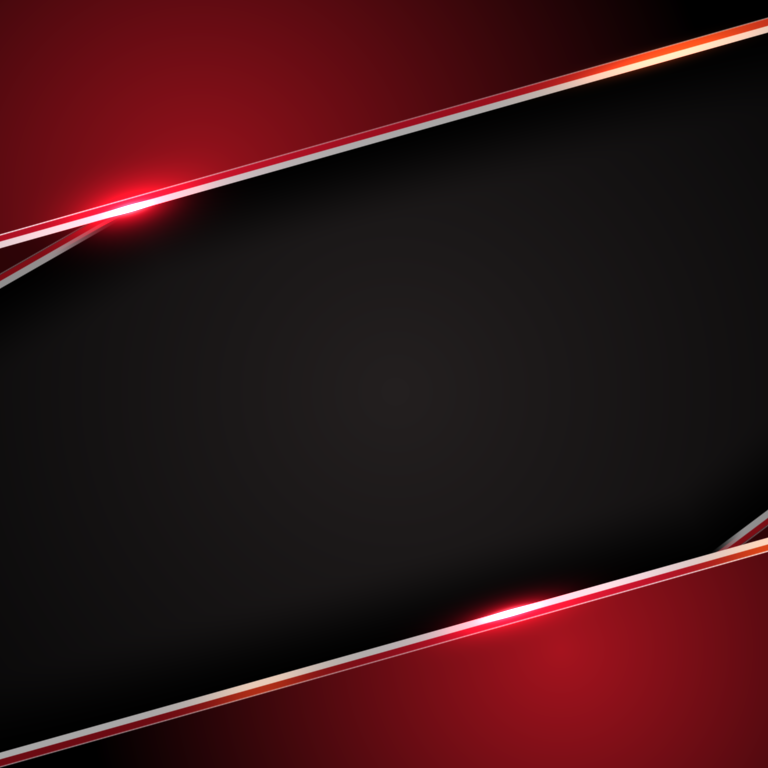
Reproduce this background procedurally as a three.js fragment shader.

```glsl
// Dark center field framed by two slanted red panels with metallic rails.
// Signed distances to straight lines place the panels, folds and strokes;
// radial falloffs shade the fills and stretched gaussians add the flares.

#define SOFT 0.0013
#define RAIL_SLOPE 0.281
#define RAIL_WIDTH 0.0043
#define THIN_WIDTH 0.0009
#define SHADOW_REACH 0.11
#define SILVER vec3(0.66, 0.65, 0.65)
#define PINK_WHITE vec3(1.0, 0.88, 0.90)
#define PEACH vec3(1.0, 0.84, 0.74)
#define ORANGE vec3(0.85, 0.27, 0.10)
#define CRIMSON vec3(0.60, 0.07, 0.11)
#define FLARE_RED vec3(1.0, 0.06, 0.16)

varying vec2 vUv;

// Signed distance to y = height + slope * x, positive above it.
float lineDist(vec2 p, float height, float slope) {
  return (p.y - height - slope * p.x) / sqrt(1.0 + slope * slope);
}

float fill(float d) {
  return smoothstep(-SOFT, SOFT, d);
}

float stroke(float d, float halfWidth) {
  return 1.0 - smoothstep(halfWidth - SOFT, halfWidth + SOFT, abs(d));
}

float bump(float x, float center, float width) {
  float t = (x - center) / width;
  return exp(-t * t);
}

// Gaussian spot stretched along the rail direction.
float spot(vec2 p, vec2 center, vec2 size) {
  vec2 along = normalize(vec2(1.0, RAIL_SLOPE));
  vec2 q = p - center;
  vec2 r = vec2(dot(q, along), dot(q, vec2(-along.y, along.x))) / size;
  return exp(-dot(r, r));
}

vec3 panelColor(vec2 p, vec2 center, float radius) {
  return CRIMSON * max(0.0, 1.0 - length(p - center) / radius);
}

// Bright strip, thick metal edge and thin outer line of one panel.
vec3 addRail(vec3 col, float edge, float outer, vec3 strip, vec3 metal, float thinAlpha) {
  col = mix(col, strip, fill(edge) * fill(-outer));
  col = mix(col, mix(metal, PINK_WHITE, 0.5), stroke(outer, THIN_WIDTH) * thinAlpha);
  return mix(col, metal, stroke(edge, RAIL_WIDTH));
}

// Folded corner lying under a rail; d is positive inside the fold.
vec3 addFold(vec3 col, float d, float inside, float fade) {
  vec3 body = mix(vec3(0.17, 0.015, 0.025), vec3(0.48, 0.05, 0.08), fill(0.011 - d));
  col = mix(col, body, fill(d) * inside);
  col = mix(col, SILVER, stroke(d - 0.012, THIN_WIDTH) * inside * fade * 0.4);
  return mix(col, SILVER * 0.85, stroke(d, RAIL_WIDTH) * inside * fade);
}

void main() {
  vec2 p = vUv;

  // Panel edges and fold edges, positive away from the dark field.
  float topEdge = lineDist(p, 0.681, RAIL_SLOPE);
  float topOuter = lineDist(p, 0.694, 0.2826);
  float lowEdge = -lineDist(p, 0.0156, 0.28);
  float lowOuter = -lineDist(p, 0.0013, RAIL_SLOPE);
  float leftFold = lineDist(p, 0.629, 0.573);
  float rightFold = -lineDist(p, -0.419, 0.75);

  // Dark field with soft shadow beside every edge.
  float depth = -max(max(topEdge, lowEdge), max(leftFold, rightFold));
  float radial = clamp(length(p - vec2(0.515, 0.49)) / 0.72, 0.0, 1.0);
  vec3 col = mix(vec3(0.138, 0.122, 0.122), vec3(0.030, 0.028, 0.030), radial);
  col *= smoothstep(-0.01, SHADOW_REACH, depth);

  // Folded corners.
  col = addFold(col, leftFold, fill(-topEdge), 1.0 - smoothstep(0.06, 0.16, p.x));
  col = addFold(col, rightFold, fill(-lowEdge), smoothstep(0.92, 0.97, p.x));

  // Red panels.
  col = mix(col, panelColor(p, vec2(0.26, 0.75), 0.68), fill(topEdge));
  col = mix(col, panelColor(p, vec2(0.73, 0.155), 0.62) * 1.08, fill(lowEdge));

  // Upper rail: pink at the left, silver in the middle, peach at the right.
  vec3 metal = mix(SILVER, PINK_WHITE, bump(p.x, 0.12, 0.20));
  metal = mix(metal, PEACH, bump(p.x, 0.90, 0.16));
  vec3 strip = mix(vec3(0.58, 0.05, 0.11), vec3(0.80, 0.08, 0.17), bump(p.x, 0.2, 0.2));
  strip = mix(strip, ORANGE, bump(p.x, 0.90, 0.15));
  col = addRail(col, topEdge, topOuter, strip, metal, 0.45 + 0.5 * bump(p.x, 0.0, 0.25));

  // Lower rail: silver with a warm patch, then pink and peach.
  metal = mix(SILVER, PEACH, 0.75 * bump(p.x, 0.34, 0.08));
  metal = mix(metal, PINK_WHITE, bump(p.x, 0.76, 0.18));
  metal = mix(metal, PEACH, bump(p.x, 1.0, 0.08));
  strip = mix(vec3(0.42, 0.04, 0.07), vec3(0.84, 0.09, 0.19), bump(p.x, 0.74, 0.20));
  strip = mix(strip, ORANGE, 0.6 * bump(p.x, 0.34, 0.07) + bump(p.x, 1.0, 0.07));
  col = addRail(col, lowEdge, lowOuter, strip, metal, 0.55 + 0.35 * bump(p.x, 1.0, 0.3));

  // Flares: wide red halo, tight halo, white core, and warm sheen.
  vec2 topFlare = vec2(0.169, 0.728);
  vec2 lowFlare = vec2(0.664, 0.2018);
  col += FLARE_RED * 0.48 * spot(p, topFlare, vec2(0.078, 0.038));
  col += FLARE_RED * 0.60 * spot(p, topFlare, vec2(0.050, 0.017));
  col += PINK_WHITE * spot(p, topFlare, vec2(0.022, 0.006));
  col += FLARE_RED * 0.45 * spot(p, lowFlare, vec2(0.080, 0.022));
  col += FLARE_RED * 0.55 * spot(p, lowFlare, vec2(0.050, 0.011));
  col += PINK_WHITE * spot(p, lowFlare, vec2(0.028, 0.005));
  col += ORANGE * 0.45 * spot(p, vec2(0.85, 0.922), vec2(0.095, 0.011));

  gl_FragColor = vec4(clamp(col, 0.0, 1.0), 1.0);
}
```
